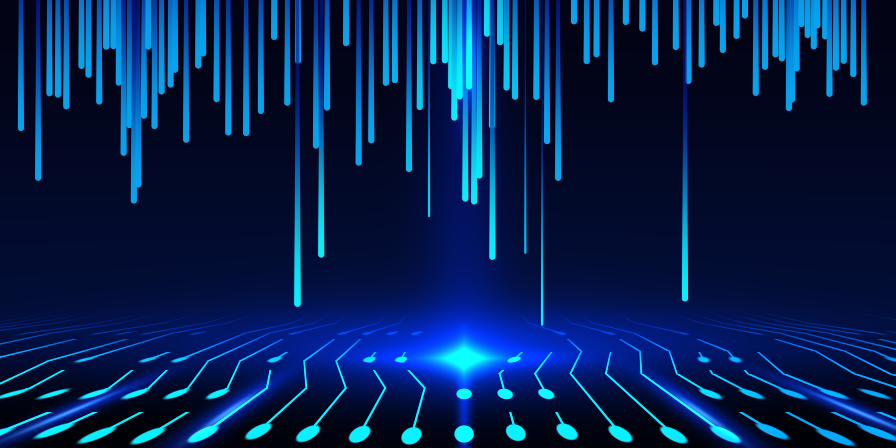
Write a WebGL 1 fragment shader that draws this background.

```glsl
precision highp float;
// Neon rain over a circuit floor: tapered streaks fall from the top edge, and
// traces with pads run in perspective to a glowing core below a light beam.
// Streaks come from a warped, hashed loop; traces repeat in floor space.
uniform vec2 u_resolution;

const float CENTER_X = 1.036;
const float VANISH_Y = 0.453;
const float LANE = 0.125;
const vec3 CYAN = vec3(0.04, 0.93, 0.98);
const vec3 BLUE = vec3(0.01, 0.2, 0.95);

float hash(float n) {
  return fract(sin(n * 12.9898 + 4.137) * 43758.5453);
}

float bell(float x, float width) {
  return exp(-x * x / (width * width));
}

// Adds one streak: round lower tip, narrowing and darkening upward.
void streak(inout vec3 color, vec2 p, float x, float tip, float radius,
            float fadeLength, vec3 tipColor, float pixel) {
  float rise = clamp((p.y - tip) / fadeLength, 0.0, 1.0);
  vec2 d = vec2(p.x - x, min(p.y - tip - radius, 0.0));
  float edge = length(d) - radius * mix(1.0, 0.55, rise);
  float cover = 1.0 - smoothstep(-0.6 * pixel, 0.6 * pixel, edge);
  vec3 tint = mix(tipColor, vec3(0.01, 0.09, 0.6), smoothstep(0.0, 1.0, rise));
  color = mix(color, tint, cover * mix(1.0, 0.65, rise * rise));
}

vec3 backdrop(vec2 p) {
  float x = p.x - CENTER_X;
  vec3 color = mix(vec3(0.006, 0.05, 0.2), vec3(0.006, 0.014, 0.085),
                   smoothstep(0.3, 0.95, p.y));
  color = mix(vec3(0.0, 0.004, 0.02), color, smoothstep(0.02, 0.3, p.y));
  // Horizon haze and vertical beam
  color += vec3(0.0, 0.07, 0.36) * bell(p.y - 0.225, 0.08) * bell(x, 0.75);
  color += vec3(0.0, 0.03, 0.2) * bell(x, 0.085) * smoothstep(0.0, 0.25, p.y);
  return color + BLUE * 0.4 * bell(x, 0.022) * smoothstep(0.6, 0.9, p.y);
}

// Perspective floor: lanes bend sideways together and carry pads in rows.
vec3 circuit(vec2 p, float pixel) {
  float v = VANISH_Y / max(VANISH_Y - p.y, 0.1);
  float u = (p.x - CENTER_X) * v;
  float side = sign(u);
  float bendStart = side < 0.0 ? 1.42 : 1.58;
  float bend = clamp((v - bendStart) / 0.33, 0.0, 1.0)
             - clamp((v - 2.3) / 0.3, 0.0, 1.0);
  float slope = LANE * (step(bendStart, v) * step(v, bendStart + 0.33) / 0.33
                      - step(2.3, v) * step(v, 2.6) / 0.3);
  float q = abs(u) - LANE * bend;
  float lane = floor(q / LANE + 0.5);
  float offset = q - lane * LANE;
  float laneSeed = lane * 7.3 + (lane > 0.5 ? side * 31.7 : 0.0);

  // Trace distance in canvas units, from the gradient of the lane coordinate
  float gradY = (abs(u) * v - slope * v * v) / VANISH_Y;
  float dist = abs(offset) / length(vec2(v, gradY));
  float halfWidth = 0.0026 / v + 0.0003;
  float trace = 1.0 - smoothstep(-0.6 * pixel, 0.6 * pixel, dist - halfWidth);
  trace *= step(0.5, lane);
  // Only some lanes reach the back or lie far out
  if (v > 1.9 || lane > 9.5) trace *= step(0.5, hash(laneSeed + 5.0));

  // Pads end a trace, leaving a gap in front of them
  float pads = 0.0;
  for (int i = 0; i < 4; i++) {
    float row = float(i);
    float seed = hash(laneSeed + row * 3.1);
    float shown = step(0.6, seed) * step(0.5, lane);
    if (i == 0) shown = 1.0;
    if (i == 1) shown = lane > 5.5 || lane < 0.5 ? 1.0 : step(0.8, seed);
    float padV = 1.05 * pow(1.3, row) + 0.05 * seed * step(row, 0.5);
    float e = length(vec2(offset / 0.024, (v - padV) / 0.05));
    float blur = pixel * v * (1.0 + 2.0 * abs(u)) / 0.024;
    trace *= 1.0 - shown * step(padV - 0.15, v) * step(v, padV);
    pads = max(pads, shown * (1.0 - smoothstep(1.0 - blur, 1.0 + blur * 0.5, e)));
  }

  float fade = 1.0 - smoothstep(1.5, 2.6, v);
  vec3 tint = mix(vec3(0.01, 0.25, 0.85), CYAN, fade);
  tint = mix(tint, vec3(0.02, 0.5, 0.95), 0.65 * smoothstep(1.45, 1.8, p.x));
  vec3 color = tint * max(trace, pads) * (0.3 + 0.7 * fade) * smoothstep(3.1, 2.3, v);

  // Light running along two lanes on each side
  for (int i = 0; i < 2; i++) {
    float d = abs(u) - 0.64 - 0.43 * float(i);
    color += bell(v - 1.25, 0.3) * (BLUE * 0.65 * bell(d, 0.055)
           + vec3(0.25, 0.5, 0.5) * bell(d, 0.014) * bell(v - 1.2, 0.15));
  }
  return color * (1.0 - smoothstep(0.29, 0.325, p.y));
}

void main() {
  vec2 p = gl_FragCoord.xy / u_resolution * vec2(2.0, 1.0);
  float pixel = 1.0 / u_resolution.y;
  vec3 color = backdrop(p) + circuit(p, pixel);

  // Core glow with a wide flare and a narrow shaft toward the viewer
  vec2 c = p - vec2(CENTER_X, 0.2);
  color += BLUE * (0.7 * exp(-length(c * vec2(5.0, 15.0)))
                 + 0.6 * bell(c.x, 0.2) * bell(c.y, 0.02)
                 + 0.6 * bell(c.x, 0.014) * smoothstep(0.1, -0.05, c.y));
  color += CYAN * exp(-pow(abs(c.x) * 14.0 + abs(c.y) * 26.0, 2.0));

  // Streaks, gathered into clusters by the sine warp
  for (int i = 0; i < 90; i++) {
    float n = float(i);
    float x = (n + 0.7 * hash(n)) / 45.0;
    float cluster = 0.5 + 0.5 * cos(8.38 * (x - 0.3));
    x -= 0.06 * sin(8.38 * (x - 0.3));
    float reach = mix(0.48, 0.26, smoothstep(1.25, 1.5, x)) * mix(0.85, 1.0, cluster);
    float drop = reach * mix(0.1, 1.0, pow(hash(n + 91.0), 0.75));
    float thin = step(0.93, hash(n + 37.0));
    vec3 tint = mix(vec3(0.03, 0.64, 0.93), CYAN, bell(x - CENTER_X, 0.12));
    streak(color, p, x, 1.0 - drop - 0.15 * thin, mix(0.007, 0.0026, thin),
           0.45, tint, pixel);
  }
  // Longest streaks in front
  streak(color, p, 0.664, 0.315, 0.0075, 0.55, CYAN, pixel);
  streak(color, p, 0.717, 0.425, 0.007, 0.5, CYAN, pixel);
  streak(color, p, 1.099, 0.42, 0.007, 0.5, CYAN, pixel);
  streak(color, p, 1.210, 0.273, 0.0028, 0.5, CYAN, pixel);
  streak(color, p, 1.529, 0.327, 0.007, 0.5, CYAN, pixel);

  // Flare where the beam enters
  color += vec3(0.0, 0.25, 0.5) * bell(p.x - 1.05, 0.02) * bell(p.y - 0.87, 0.1);
  gl_FragColor = vec4(min(color, 1.0), 1.0);
}
```
